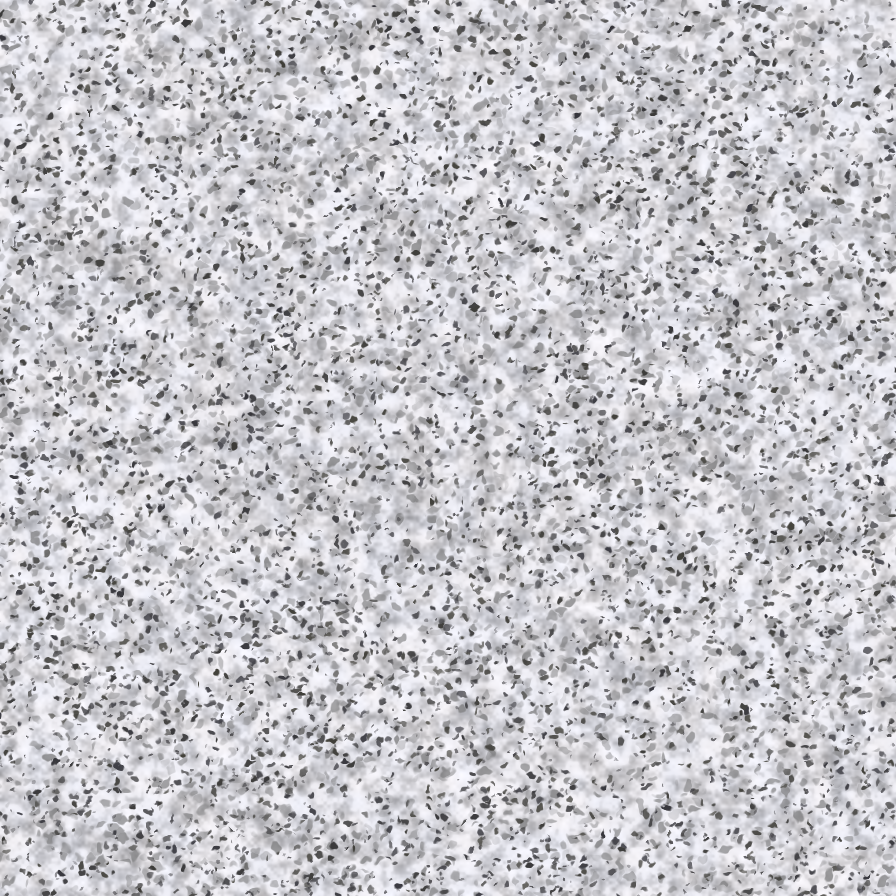
Give the GLSL for this texture, as a WebGL 2 fragment shader.

```glsl
#version 300 es
precision highp float;
// Pale speckled granite: cloudy white feldspar, grey quartz and dark mica grains.

uniform vec2 u_resolution;
out vec4 outColor;

float hash(vec2 p) {
    return fract(sin(dot(p, vec2(127.1, 311.7))) * 43758.5453);
}

float valueNoise(vec2 p) {
    vec2 cell = floor(p), f = fract(p);
    f = f * f * (3.0 - 2.0 * f);
    return mix(mix(hash(cell), hash(cell + vec2(1, 0)), f.x),
               mix(hash(cell + vec2(0, 1)), hash(cell + vec2(1, 1)), f.x), f.y);
}

// Scattered ragged ellipses; x = coverage times grain strength, y = grain tint
vec2 grains(vec2 uv, float cells, float density, vec2 radii, float weakest, float seed) {
    vec2 p = uv * cells + seed;
    vec2 ragged = vec2(valueNoise(p * 2.3), valueNoise(p * 2.3 + 41.0)) - 0.5;
    vec2 q = p + 0.45 * ragged;
    float edge = max(0.12, 0.7 * cells / u_resolution.y);
    vec2 result = vec2(0.0, 0.5);
    for (int y = -1; y <= 1; y++) {
        for (int x = -1; x <= 1; x++) {
            vec2 cell = floor(p) + vec2(x, y);
            if (hash(cell + 3.7) > density) continue;
            vec2 center = cell + 0.1 + 0.8 * vec2(hash(cell + 11.3), hash(cell + 23.9));
            // Directions lean gently towards the rising diagonal
            float angle = 0.6 + 2.6 * (hash(cell + 31.1) - 0.5);
            float c = cos(angle), s = sin(angle);
            vec2 d = mat2(c, -s, s, c) * (q - center);
            float stretch = mix(1.0, 1.5, hash(cell + 47.3));
            float radius = mix(radii.x, radii.y, hash(cell + 59.7));
            float gap = radius - length(d * vec2(1.0 / stretch, stretch));
            float cover = smoothstep(-edge, edge, gap) * mix(weakest, 1.0, hash(cell + 67.1));
            if (cover > result.x) result = vec2(cover, hash(cell + 71.9));
        }
    }
    return result;
}

void main() {
    vec2 uv = gl_FragCoord.xy / u_resolution.y;

    // Cloudy pale ground with fine crystalline mottling
    float mottle = 0.45 * valueNoise(uv * 65.0)
                 + 0.35 * valueNoise(uv * 140.0 + 17.0)
                 + 0.20 * valueNoise(uv * 270.0 + 53.0);
    float drift = valueNoise(uv * 7.0 + 5.0) - 0.5;
    float tone = 0.868 + 0.6 * (mottle - 0.5) + 0.03 * drift;
    tone = min(tone, 0.93 + 0.3 * (tone - 0.93));
    vec3 color = tone * vec3(0.998, 0.995, 1.022);

    // Faint cool and warm patches
    float warmth = valueNoise(uv * 48.0 + 91.0) - 0.5;
    color += 0.018 * warmth * vec3(1.0, 0.2, -1.0);

    // Translucent grey quartz
    vec2 quartz = grains(uv, 82.0, 0.45, vec2(0.22, 0.48), 0.2, 13.0);
    color = mix(color, vec3(0.48, 0.48, 0.485), 0.78 * quartz.x);

    // Dark mica, gathered into loose clusters
    float cluster = valueNoise(uv * 22.0 + 29.0) - 0.5;
    vec2 mica = grains(uv, 105.0, 0.31 + 0.3 * cluster, vec2(0.17, 0.42), 0.6, 37.0);
    vec3 micaColor = mix(vec3(0.20, 0.20, 0.23), vec3(0.25, 0.245, 0.215), mica.y);
    color = mix(color, micaColor, mica.x);

    // Tiny dark flecks
    vec2 flecks = grains(uv, 175.0, 0.09, vec2(0.2, 0.38), 0.4, 71.0);
    color = mix(color, vec3(0.27, 0.265, 0.28), 0.9 * flecks.x);

    outColor = vec4(clamp(color, 0.0, 1.0), 1.0);
}
```
